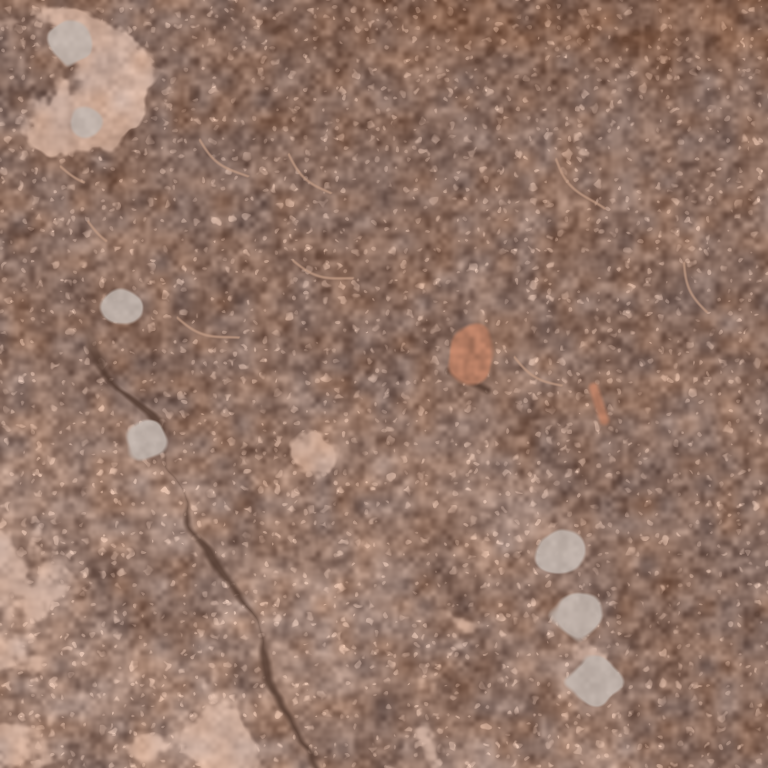
Give the GLSL for this texture, as a Shadertoy shader.

```glsl
// Weathered brown stone with gritty grain, pale patches, grey lichen discs, a crack and twigs.

const vec3 DARK_STONE = vec3(0.42, 0.315, 0.27);
const vec3 PALE_STONE = vec3(0.83, 0.70, 0.63);
const vec3 LICHEN     = vec3(0.75, 0.70, 0.67);
const vec3 TWIG       = vec3(0.76, 0.61, 0.52);
const vec3 TERRACOTTA = vec3(0.71, 0.49, 0.39);
const vec3 CREVICE    = vec3(0.31, 0.22, 0.18);

float hash(vec2 p) {
    return fract(sin(dot(p, vec2(127.1, 311.7))) * 43758.5453);
}

vec2 hash2(vec2 p) {
    return vec2(hash(p), hash(p + 57.3));
}

float noise(vec2 p) {
    vec2 i = floor(p), f = fract(p);
    f = f * f * (3.0 - 2.0 * f);
    return mix(mix(hash(i), hash(i + vec2(1, 0)), f.x),
               mix(hash(i + vec2(0, 1)), hash(i + vec2(1, 1)), f.x), f.y);
}

float fbm(vec2 p) {
    float sum = 0.0, amp = 0.53;
    for (int i = 0; i < 4; i++) {
        sum += amp * noise(p);
        p = mat2(1.6, 1.2, -1.2, 1.6) * p + 7.1;
        amp *= 0.5;
    }
    return sum;
}

// Coverage of a soft-edged shape with signed distance d
float cover(float d, float soft) {
    return 1.0 - smoothstep(-soft, soft, d);
}

float segment(vec2 p, vec2 a, vec2 b) {
    vec2 pa = p - a, ba = b - a;
    return length(pa - ba * clamp(dot(pa, ba) / dot(ba, ba), 0.0, 1.0));
}

// Scattered grit: one irregular crumb in some cells of a grid
float grit(vec2 p, float cells, float density) {
    vec2 q = p * cells + 0.35 * vec2(noise(p * 150.0), noise(p * 150.0 + 31.0));
    vec2 id = floor(q);
    vec2 center = 0.3 + 0.4 * hash2(id);
    float radius = mix(0.10, 0.24, hash(id + 9.7));
    float present = step(1.0 - density, hash(id + 23.1));
    return present * cover(length(fract(q) - center) - radius, 0.09) * mix(0.5, 1.0, hash(id + 4.4));
}

// Row of roughly round lichen discs
float lichenRow(vec2 p, vec2 start, vec2 stride, int count, float radius) {
    float c = 0.0;
    for (int i = 0; i < count; i++) {
        vec2 q = p - start - stride * float(i);
        float r = radius * mix(0.88, 1.2, hash(vec2(float(i), 4.0) + start));
        float wobble = 0.012 * (noise(p * 45.0) - 0.5);
        c = max(c, cover(length(q * vec2(1.0, 1.06)) - r + wobble, 0.003));
    }
    return c;
}

float twigs(vec2 p, vec2 lo, vec2 hi, int count, float seed) {
    float c = 0.0;
    for (int i = 0; i < count; i++) {
        vec2 id = vec2(float(i), seed);
        vec2 a = mix(lo, hi, hash2(id));
        float angle = -0.3 - 0.9 * hash(id + 3.3);
        vec2 dir = vec2(cos(angle), sin(angle));
        float bend = 0.008 * sin(dot(p - a, dir) * 45.0);
        vec2 q = p + bend * vec2(-dir.y, dir.x);
        float d = segment(q, a, a + dir * mix(0.03, 0.09, hash(id + 8.1)));
        c = max(c, 0.75 * cover(d - 0.0016, 0.0016));
    }
    return c;
}

float crack(vec2 p) {
    float path = 0.42 - 0.55 * p.y + 0.09 * (fbm(vec2(p.y * 9.0, 2.0)) - 0.5);
    float width = 0.008 * noise(vec2(p.y * 22.0, 8.0)) - 0.001;
    float extent = 1.0 - smoothstep(0.52, 0.6, p.y);
    return extent * cover(abs(p.x - path) * 0.87 - width, 0.004);
}

void mainImage(out vec4 fragColor, in vec2 fragCoord) {
    vec2 p = fragCoord / iResolution.xy;

    // Regions: worn lower field, bare upper-left corner, damp top edge
    float edge = 0.12 * (fbm(p * 7.0 + 3.0) - 0.5);
    float worn = smoothstep(0.0, 0.2, 0.56 + edge - p.y - 2.0 * max(0.0, p.x - 0.65));
    float corner = cover(length((p - vec2(0.08, 0.92)) * vec2(0.85, 1.0)) - 0.11 + edge, 0.05);
    float damp = smoothstep(0.88, 0.97, p.y + edge) * smoothstep(0.3, 0.55, p.x);

    // Granular tone with light falling from the upper left
    float grain = 0.55 * noise(p * 75.0) + 0.45 * noise(p * 140.0 + 11.0) - 0.5;
    float relief = noise(p * 95.0) - noise(p * 95.0 + vec2(-0.4, 0.4));
    float mottle = fbm(p * 16.0 + 5.0) - 0.5;
    float tone = 0.29 + 0.75 * grain + 0.2 * relief + (0.25 + 0.45 * worn) * mottle;
    tone += 0.11 * worn - 0.12 * damp;
    tone += 0.5 * grit(p, 48.0, 0.4) + 0.45 * grit(p + 0.37, 76.0, 0.35);

    // Flaked pale patches
    float flake = fbm(p * 8.0 + 1.7) + 0.07 * grain + 0.3 * corner - 0.3 * (1.0 - max(worn, corner));
    float patchMask = smoothstep(0.62, 0.69, flake);
    tone = mix(tone, 0.88 + 0.45 * grain + 0.3 * mottle, patchMask);

    vec3 col = mix(DARK_STONE, PALE_STONE, clamp(tone, -0.1, 1.15));
    col += vec3(0.04, 0.0, -0.035) * (noise(p * 38.0 + 19.0) - 0.5 + 0.5 * damp);

    // Crack, pebble with its shadow, and a slim chip
    col = mix(col, CREVICE, 0.75 * crack(p));
    float shadow = segment(p, vec2(0.585, 0.517), vec2(0.635, 0.492));
    col = mix(col, CREVICE, 0.8 * cover(shadow - 0.004, 0.004));
    vec2 pebble = (p - vec2(0.61, 0.54)) * vec2(1.15, 0.85);
    float stone = length(pebble) - 0.032 + 0.02 * (noise(p * 35.0) - 0.5);
    float chip = segment(p, vec2(0.773, 0.495), vec2(0.787, 0.453)) - 0.006;
    col = mix(col, TERRACOTTA * (1.0 + 0.35 * grain), cover(min(stone, chip), 0.004));

    // Twigs and lichen on top
    float litter = max(twigs(p, vec2(0.02, 0.55), vec2(0.4, 0.85), 6, 2.0),
                       twigs(p, vec2(0.5, 0.5), vec2(0.9, 0.9), 3, 6.0));
    col = mix(col, TWIG, litter);
    float discs = max(lichenRow(p, vec2(0.728, 0.28), vec2(0.023, -0.083), 3, 0.028),
                      lichenRow(p, vec2(0.157, 0.60), vec2(0.031, -0.172), 2, 0.025));
    discs = max(discs, lichenRow(p, vec2(0.09, 0.945), vec2(0.02, -0.105), 2, 0.025));
    col = mix(col, LICHEN + 0.08 * grain, 0.93 * discs);

    fragColor = vec4(col, 1.0);
}
```
